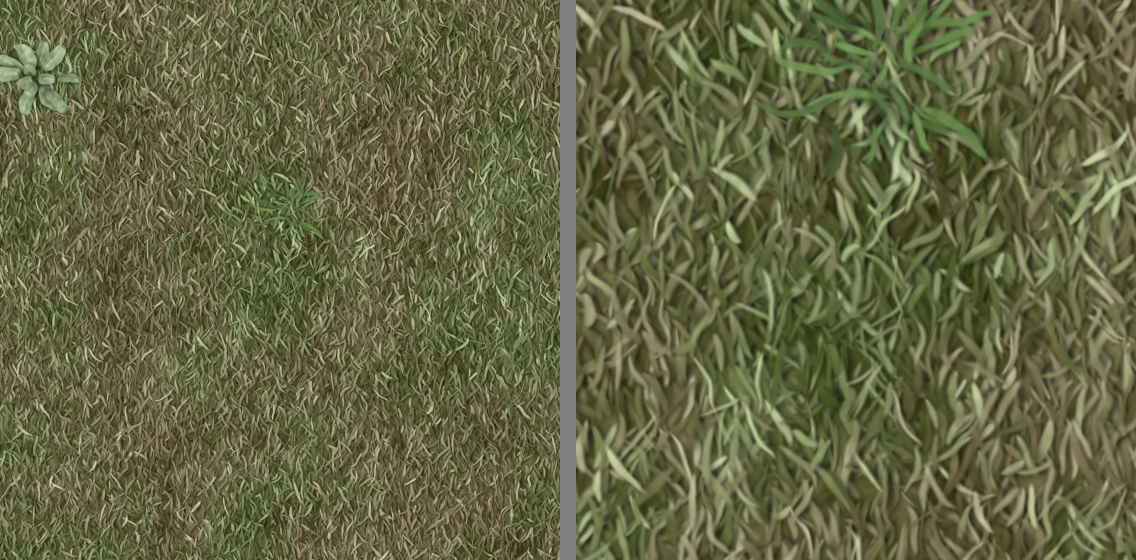
Left: the whole. Right: its middle third, enlarged.
This texture is drawn by a Shadertoy shader. Its source:

```glsl
// Worn lawn seen from above: layers of short curved grass blades over soil,
// tinted by slow green and brown patches, with a green tuft and a pale
// broad-leaved rosette on top. Blades sit on jittered grids, drawn back to front.

const vec3 DARK = vec3(0.312, 0.310, 0.156);
const vec3 TONE_RANGE = vec3(0.41, 0.41, 0.41);
const vec3 GREEN_TINT = vec3(-0.034, 0.022, -0.028);
const vec3 BROWN_TINT = vec3(0.030, -0.016, 0.014);
const vec3 TUFT_GREEN = vec3(0.40, 0.53, 0.29);
const vec3 TUFT_PALE = vec3(0.80, 0.86, 0.68);
const vec3 LEAF_SHADE = vec3(0.38, 0.47, 0.33);
const vec3 LEAF_LIGHT = vec3(0.69, 0.76, 0.60);

const int LAYERS = 11;
const float CELLS = 41.0;         // blades per canvas width in each layer
const float HALF_WIDTH = 0.0020;
const float SOFTNESS = 0.0015;
const float SPREAD = 1.2;         // largest lean from upright, radians
const float WARP = 0.0045;        // wobble that makes blades irregular
const float GRAIN = 0.16;
const float STRIPE_PERIOD = 0.42;
const vec2 TUFT = vec2(0.515, 0.625);
const vec2 ROSETTE = vec2(0.064, 0.86);
const float PI = 3.14159;

float hash(vec2 p) {
    return fract(sin(dot(p, vec2(127.1, 311.7))) * 43758.5453);
}

float noise(vec2 p) {
    vec2 i = floor(p), f = fract(p);
    f = f * f * (3.0 - 2.0 * f);
    return mix(mix(hash(i), hash(i + vec2(1, 0)), f.x),
               mix(hash(i + vec2(0, 1)), hash(i + vec2(1, 1)), f.x), f.y);
}

float fbm(vec2 p) {
    return 0.5 * noise(p) + 0.3 * noise(p * 2.1 + 7.3) + 0.2 * noise(p * 4.3 + 3.1);
}

// Coordinates along a direction measured clockwise from up: x across, y along
vec2 turn(vec2 p, float angle) {
    float c = cos(angle), s = sin(angle);
    return vec2(c * p.x - s * p.y, s * p.x + c * p.y);
}

// Coverage of a curved, tapered blade centred at the origin
float blade(vec2 q, float halfLength, float halfWidth, float bend, float soft) {
    float u = q.y / halfLength;
    float x = q.x - bend * halfLength * (u * u - 0.4);
    float w = halfWidth * sqrt(max(1.0 - u * u, 0.0));
    float side = 1.0 - smoothstep(-soft, soft, abs(x) - w);
    return side * (1.0 - smoothstep(0.7, 1.05, abs(u)));
}

// 0 is dry and brown, 1 is fresh and green
float greenness(vec2 uv) {
    float stripe = cos(2.0 * PI * (uv.x - 0.07) / STRIPE_PERIOD);
    return clamp(0.5 + 0.18 * stripe + 1.6 * (fbm(uv * 9.0 + 2.0) - 0.5), 0.0, 1.0);
}

vec3 grassColor(float tone, float green) {
    return DARK + TONE_RANGE * tone + mix(BROWN_TINT, GREEN_TINT, green);
}

vec3 lawn(vec2 uv, float soft) {
    float green = greenness(uv);
    float light = 0.45 * (fbm(uv * 14.0 + 31.0) - 0.5);
    vec3 col = grassColor(0.4 * noise(uv * 130.0) + light - 0.05, green * 0.8);
    for (int k = 0; k < LAYERS; k++) {
        float height = float(k) / float(LAYERS - 1);
        vec2 p = uv * CELLS + 17.37 * float(k) * vec2(1.0, 0.63);
        vec2 cell = floor(p);
        for (int n = 0; n < 9; n++) {
            vec2 id = cell + vec2(n % 3 - 1, n / 3 - 1);
            vec2 seed = id + 71.0 * float(k);
            float a = hash(seed), b = hash(seed + 13.7), c = hash(seed + 29.1);
            float d = hash(seed + 43.3), e = hash(seed + 57.9);
            float angle = (a + b - 1.0) * SPREAD + 0.5 * (noise(id * 0.16) - 0.5);
            vec2 q = turn((p - id - vec2(c, d)) / CELLS, angle);
            float len = mix(0.007, 0.022, hash(seed + 5.3));
            float bend = (fract(a * 17.0) - 0.5) * 0.5;
            float width = HALF_WIDTH * mix(0.6, 1.25, fract(b * 23.0));
            float shadow = blade(q - vec2(0.0012, 0.0), len, width * 1.8, bend, soft * 1.8);
            col *= 1.0 - 0.22 * shadow;
            float tone = mix(0.26, 0.58, height) + 0.86 * (e - 0.5) + light;
            tone += 0.1 * q.y / len + 0.2 * step(0.88, e);
            float tint = clamp(green + 0.7 * (fract(c * 31.0) - 0.5), 0.0, 1.2);
            col = mix(col, grassColor(tone, tint), 0.9 * blade(q, len, width, bend, soft));
        }
    }
    return col;
}

// Loose fan of long blades; those that droop downward catch the light
vec3 addTuft(vec3 col, vec2 uv, float soft) {
    for (int i = 0; i < 38; i++) {
        float f = float(i), a = hash(vec2(f, 3.1)), b = hash(vec2(f, 8.7));
        float c = hash(vec2(f, 12.9));
        float angle = 2.0 * PI * (f * 0.618 + 0.25 * a);
        float len = mix(0.012, 0.029, b);
        vec2 root = TUFT + 0.05 * (vec2(c, fract(c * 19.0)) - 0.5);
        vec2 q = turn(uv - root, angle) - vec2(0.0, len + 0.025 * a);
        float bend = 0.7 * (hash(vec2(f, 5.9)) - 0.5);
        col *= 1.0 - 0.25 * blade(q - vec2(0.0015, 0.0), len, 0.004, bend, soft * 2.0);
        float droop = smoothstep(0.6, 0.95, -cos(angle)) * smoothstep(-0.5, 0.6, q.y / len);
        vec3 tint = mix(TUFT_GREEN * mix(0.65, 1.3, c), TUFT_PALE, droop * step(0.35, b));
        col = mix(col, tint, 0.9 * blade(q, len, mix(0.0017, 0.0030, a), bend, soft));
    }
    return col;
}

// Broad uneven leaves around a centre, each with a pale midrib
vec3 addRosette(vec3 col, vec2 uv, float soft) {
    for (int i = 0; i < 13; i++) {
        float f = float(i), a = hash(vec2(f, 21.3)), b = hash(vec2(f, 37.7));
        float inner = step(8.5, f);
        float len = mix(mix(0.022, 0.033, a), 0.016, inner);
        vec2 q = turn(uv - ROSETTE, f * 2.4 + 0.9 * b);
        q.y -= mix(0.038 + 0.028 * b, 0.019, inner);
        float bend = 0.8 * (b - 0.5), width = mix(0.009, 0.014, a);
        col *= 1.0 - 0.35 * blade(q + vec2(-0.002, 0.002), len * 1.1, width * 1.2, bend, soft * 3.0);
        float rib = blade(q, len, 0.0009, bend, soft);
        float light = 0.3 + 0.5 * a + 0.3 * q.y / len + 0.5 * (noise(uv * 120.0) - 0.5);
        vec3 tint = mix(LEAF_SHADE, LEAF_LIGHT, light + 0.25 * rib + 0.12 * sign(q.x));
        col = mix(col, tint, blade(q, len, width, bend, soft * 1.3));
    }
    return col;
}

void mainImage(out vec4 fragColor, in vec2 fragCoord) {
    vec2 uv = fragCoord / iResolution.y;
    float soft = max(SOFTNESS, 0.75 / iResolution.y);
    vec2 wobble = vec2(noise(uv * 75.0), noise(uv * 75.0 + 41.7)) - 0.5;
    vec2 warped = uv + WARP * wobble;
    vec3 col = lawn(warped, soft);
    col = addTuft(col, warped, soft);
    col = addRosette(col, warped, soft);
    col *= 1.0 + GRAIN * (noise(uv * vec2(210.0, 160.0)) - 0.5);
    fragColor = vec4(clamp(col, 0.0, 1.0), 1.0);
}
```
